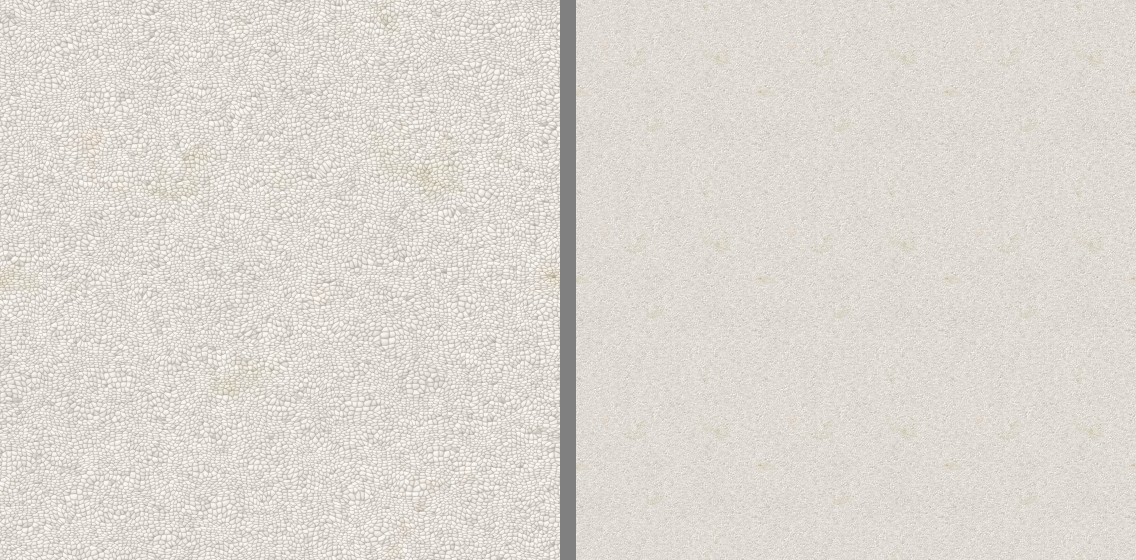
Left, the tile; right, the same tile 3 across and 3 down.
Reproduce this texture procedurally as a WebGL 2 fragment shader.

```glsl
#version 300 es
precision highp float;

uniform vec2 u_resolution;
out vec4 outColor;

// Two random values in 0..1 for a lattice cell that repeats every period
vec2 hash2(vec2 cell, vec2 period, uint salt) {
    uvec2 q = uvec2(mod(cell, period));
    uint h = q.x * 1597u + q.y * 51749u + salt * 7919u;
    h = (h ^ (h >> 16)) * 73244475u;
    h = (h ^ (h >> 15)) * 73244475u;
    h ^= h >> 16;
    return vec2(h & 65535u, h >> 16) / 65535.0;
}

float cornerSlope(vec2 corner, vec2 offset, vec2 period, uint salt) {
    float angle = 6.2832 * hash2(corner, period, salt).x;
    return dot(vec2(cos(angle), sin(angle)), offset);
}

// Wrapping gradient noise, roughly -0.7..0.7
float gradientNoise(vec2 uv, vec2 period, uint salt) {
    vec2 p = uv * period;
    vec2 i = floor(p), f = p - i;
    vec2 s = f * f * f * (f * (f * 6.0 - 15.0) + 10.0);
    vec2 e = vec2(1.0, 0.0);
    float low = mix(cornerSlope(i, f, period, salt),
                    cornerSlope(i + e.xy, f - e.xy, period, salt), s.x);
    float high = mix(cornerSlope(i + e.yx, f - e.yx, period, salt),
                     cornerSlope(i + e.xx, f - e.xx, period, salt), s.x);
    return mix(low, high, s.y);
}

// Brightness of the pile: rows of small rounded loops with dark creases
float loopTone(vec2 uv) {
    vec2 loops = vec2(116.0, 164.0);
    vec2 sway = vec2(gradientNoise(uv, vec2(14.0), 1u),
                     gradientNoise(uv, vec2(18.0, 22.0), 2u));
    vec2 p = uv * loops + sway * vec2(1.8, 2.6);
    vec2 base = floor(p);

    float nearest = 9.0, second = 9.0, loopShade = 0.0;
    vec2 toPoint = vec2(0.0);
    for (int y = -1; y <= 1; y++) {
        for (int x = -1; x <= 1; x++) {
            vec2 cell = base + vec2(x, y);
            vec2 jitter = (hash2(cell, loops, 3u) - 0.5) * vec2(0.9, 0.65);
            vec2 d = p - cell - 0.5 - jitter;
            d.y += d.x * (hash2(cell, loops, 4u).x - 0.5) * 0.5;
            float dist = length(d);
            if (dist < nearest) {
                second = nearest;
                nearest = dist;
                toPoint = d;
                loopShade = hash2(cell, loops, 5u).y - 0.5;
            } else {
                second = min(second, dist);
            }
        }
    }

    float crown = smoothstep(0.0, 0.4, second - nearest);
    float light = dot(toPoint, vec2(-0.18, 0.42));
    float rowCrease = gradientNoise(uv, vec2(34.0, 112.0), 6u);
    return 0.3 + 0.6 * crown + light + 0.16 * loopShade + 0.2 * rowCrease;
}

void main() {
    // Four samples per pixel keep the fine pile smooth
    float tone = 0.0;
    for (int k = 0; k < 4; k++) {
        vec2 shift = (vec2(k & 1, k >> 1) - 0.5) * 0.5;
        tone += 0.25 * clamp(loopTone((gl_FragCoord.xy + shift) / u_resolution), 0.0, 1.05);
    }
    vec2 uv = gl_FragCoord.xy / u_resolution;

    // Soft unevenness of the cloth
    float cloud = gradientNoise(uv, vec2(5.0), 7u)
                + 0.5 * gradientNoise(uv, vec2(11.0), 8u)
                + 0.4 * gradientNoise(uv, vec2(27.0, 31.0), 9u);
    tone += 0.05 * cloud;
    vec3 color = mix(vec3(0.69, 0.665, 0.63), vec3(0.97, 0.955, 0.935), tone);

    // Sparse faint stains, some olive and some rosy
    float stain = smoothstep(0.3, 0.85, cloud);
    float warmth = smoothstep(-0.1, 0.3, gradientNoise(uv, vec2(4.0), 10u));
    vec3 stainTint = mix(vec3(0.94, 0.93, 0.87), vec3(0.97, 0.92, 0.87), warmth);
    color *= mix(vec3(1.0), stainTint, stain * (1.1 - 0.5 * tone));

    outColor = vec4(color, 1.0);
}
```
